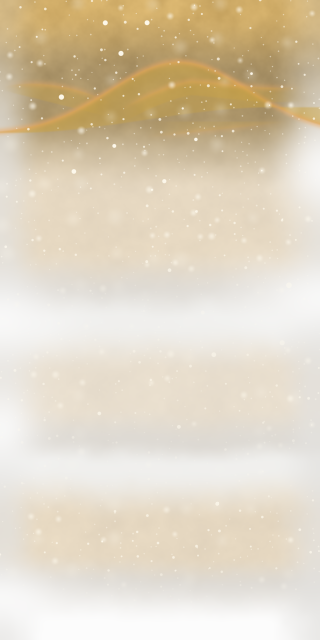
Give the GLSL for this background, as a WebGL 2 fragment shader.

```glsl
#version 300 es
precision highp float;
// Misty gold and cream backdrop with translucent ribbons and drifting flakes.
// Vertical colour blends form the mist, height curves bound the ribbons,
// and hashed grid cells scatter the flakes. Space: x 0..1, y 0..2 downwards.

uniform vec2 u_resolution;
out vec4 fragColor;

const vec3 GOLD = vec3(0.82, 0.68, 0.41);
const vec3 BRONZE = vec3(0.67, 0.58, 0.41);
const vec3 CREAM = vec3(0.90, 0.845, 0.755);
const vec3 PALE_CREAM = vec3(0.91, 0.87, 0.805);
const vec3 GREY = vec3(0.87, 0.855, 0.83);
const vec3 MIST = vec3(0.94, 0.938, 0.93);
const vec3 RIBBON = vec3(0.80, 0.64, 0.25);
const vec3 RIBBON_EDGE = vec3(0.92, 0.66, 0.38);
const vec3 FLAKE = vec3(1.0, 0.985, 0.94);

vec3 hash3(vec2 p) {
  vec3 h = fract(p.xyx * vec3(0.1031, 0.1030, 0.0973));
  h += dot(h, h.yxz + 33.33);
  return fract((h.xxy + h.yzz) * h.zyx);
}

float noise(vec2 p) {
  vec2 cell = floor(p), f = fract(p);
  f = f * f * (3.0 - 2.0 * f);
  float top = mix(hash3(cell).x, hash3(cell + vec2(1, 0)).x, f.x);
  float low = mix(hash3(cell + vec2(0, 1)).x, hash3(cell + vec2(1, 1)).x, f.x);
  return mix(top, low, f.y);
}

float fbm(vec2 p) {
  float sum = 0.0, weight = 0.5;
  for (int i = 0; i < 4; i++) {
    sum += weight * noise(p);
    p = p * 2.03 + 17.1;
    weight *= 0.5;
  }
  return sum;
}

float glow(vec2 p, vec2 centre, vec2 size) {
  vec2 d = (p - centre) / size;
  return exp(-dot(d, d));
}

// One when start < v < end, fading over the given softness
float span(float v, float start, float end, float soft) {
  return smoothstep(start - soft, start + soft, v)
       * (1.0 - smoothstep(end - soft, end + soft, v));
}

vec3 verticalMist(float y) {
  vec3 c = mix(GOLD, BRONZE, smoothstep(0.03, 0.24, y));
  c = mix(c, vec3(0.77, 0.70, 0.57), smoothstep(0.36, 0.48, y));
  c = mix(c, CREAM, smoothstep(0.43, 0.60, y));
  c = mix(c, GREY, smoothstep(0.78, 0.92, y));
  c = mix(c, MIST, smoothstep(0.89, 1.00, y));
  c = mix(c, PALE_CREAM, smoothstep(1.01, 1.17, y));
  c = mix(c, GREY, smoothstep(1.27, 1.38, y));
  c = mix(c, MIST, smoothstep(1.37, 1.45, y));
  c = mix(c, CREAM, smoothstep(1.46, 1.63, y));
  c = mix(c, GREY, smoothstep(1.73, 1.83, y));
  return mix(c, vec3(0.99), smoothstep(1.80, 1.95, y));
}

// Translucent sheet between two heights, with a lit rim on the first one
vec3 addSheet(vec3 base, float y, float rim, float other, float alpha) {
  float body = span(y, min(rim, other), max(rim, other), 0.004);
  float depth = abs(y - rim);
  vec3 c = mix(base, RIBBON, body * alpha * (0.55 + 0.45 * exp(-depth * 18.0)));
  return mix(c, RIBBON_EDGE, alpha * 0.8 * exp(-depth * depth * 9000.0));
}

// One flake at most per grid cell; softness blends from disc to halo
float flakes(vec2 p, float cells, float radius, float chance, float soft) {
  vec2 grid = p * cells + cells * 3.7;
  vec3 h = hash3(floor(grid));
  float r = radius * mix(0.55, 1.0, fract(h.z * 7.3));
  float margin = min(0.45, (radius + soft) * cells);
  vec2 centre = mix(vec2(margin), vec2(1.0 - margin), h.xy);
  float d = length(fract(grid) - centre) / cells;
  float edge = max(soft, 0.7 / u_resolution.x);
  float present = step(h.z, chance);
  return present * (1.0 - smoothstep(r - edge, r + edge, d));
}

void main() {
  vec2 uv = gl_FragCoord.xy / u_resolution;
  vec2 p = vec2(uv.x, 2.0 * (1.0 - uv.y));
  float x = p.x, y = p.y;

  // Mottled mist
  float cloud = fbm(p * 6.0) - 0.47;
  float grain = fbm(p * 22.0 + 9.0) - 0.47;
  vec3 colour = verticalMist(y + 0.05 * cloud);
  float top = 1.0 - smoothstep(0.25, 0.50, y);
  float warm = clamp((colour.r - colour.b) * 6.0, 0.0, 1.0);
  colour += warm * mix(0.07, 0.16, top) * (0.6 * cloud + 0.6 * grain) * vec3(1.0, 0.95, 0.8);

  // Pale sides and bright openings
  float side = 1.0 - smoothstep(0.0, 0.15, min(x, 1.0 - x) + 0.08 * cloud);
  colour = mix(colour, vec3(0.89, 0.885, 0.875), side * mix(0.25, 0.75, smoothstep(0.1, 0.4, y)));
  float opening = glow(p, vec2(1.02, 0.53), vec2(0.14, 0.13))
    + glow(p, vec2(1.03, 0.93), vec2(0.28, 0.11)) + glow(p, vec2(0.0, 1.0), vec2(0.18, 0.12))
    + glow(p, vec2(0.0, 1.34), vec2(0.12, 0.13)) + glow(p, vec2(0.0, 1.87), vec2(0.2, 0.09));
  colour = mix(colour, vec3(0.985), min(opening, 1.0) * 0.85);

  // Ribbons
  float bump = (x - 0.56) / 0.31;
  float crest = 0.42 - 0.227 * exp(-bump * bump);
  float hem = mix(0.415, 0.335, smoothstep(0.05, 0.85, x));
  float wing = 0.262 + (x - 0.1) * (x - 0.1);
  float fold = 0.262 + 0.012 * sin(x * 9.0) + 0.5 * pow(max(0.6 - x, 0.0), 1.2);
  colour = addSheet(colour, y, wing, 0.28 + 0.25 * x, 0.4 * span(x, 0.06, 0.30, 0.06));
  colour = addSheet(colour, y, crest, hem, 0.62);
  colour = addSheet(colour, y, fold, fold + 0.045, 0.4 * span(x, 0.42, 0.89, 0.06));
  colour = addSheet(colour, y, 0.48 - 0.11 * x, 0.38, 0.2 * span(x, 0.52, 0.83, 0.09));

  // Flakes gather in the warm bands
  float density = 0.25 + 0.75 * warm;
  float fade = 1.0 - smoothstep(1.82, 1.96, y);
  float halos = flakes(p, 9.0, 0.020, 0.35, 0.018) * 0.22
              + flakes(p + 0.37, 14.0, 0.009, 0.22, 0.008) * 0.6;
  float discs = flakes(p + 0.71, 9.0, 0.009, 0.14, 0.001) * 0.95
              + flakes(p + 1.13, 22.0, 0.0045, 0.22, 0.001) * 0.75;
  float specks = flakes(p + 1.91, 45.0, 0.0026, 0.20, 0.001) * 0.5;
  float light = clamp(halos + discs + specks, 0.0, 1.0) * density * fade;
  colour = mix(colour, FLAKE, light);

  fragColor = vec4(clamp(colour, 0.0, 1.0), 1.0);
}
```
